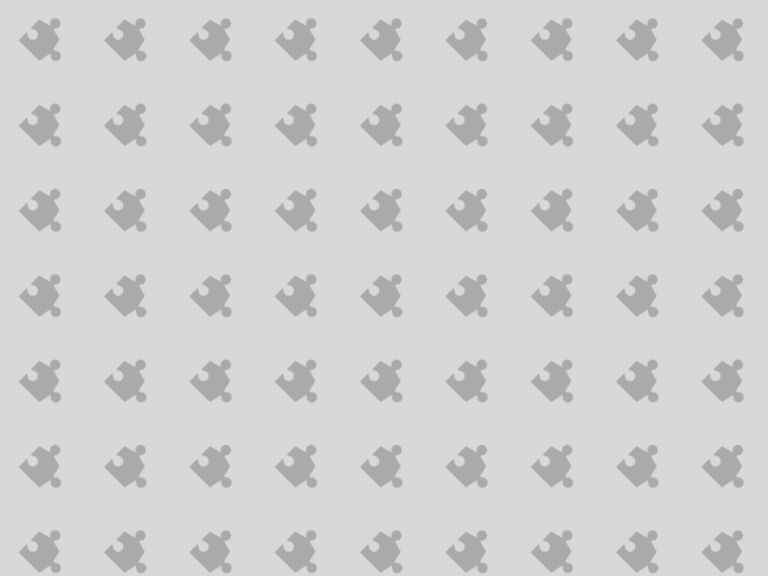
This pattern is drawn by a WebGL 2 fragment shader. Its source:

```glsl
#version 300 es
precision highp float;
// Grid of small grey jigsaw pieces, standing on a corner, on a pale ground.

uniform vec2 u_resolution;
out vec4 fragColor;

const vec3 GROUND_COLOR = vec3(0.847);
const vec3 PIECE_COLOR = vec3(0.667);

// Lengths below are fractions of one tile, with y running downward.
const float COLUMNS = 9.0;
const float EDGE_SOFTNESS = 0.014;
const float CORNER_RADIUS = 0.008;
const float JOIN_BLEND = 0.012;

const vec2 UPPER_KNOB = vec2(0.647, 0.275);
const vec2 LOWER_KNOB = vec2(0.655, 0.656);
const vec2 UPPER_NECK = vec2(0.590, 0.345);
const vec2 LOWER_NECK = vec2(0.590, 0.590);
const float KNOB_RADIUS = 0.060;
const float NECK_RADIUS = 0.032;

const vec2 NOTCH_CENTER = vec2(0.385, 0.406);
const vec2 NOTCH_MOUTH = vec2(0.330, 0.343);
const float NOTCH_RADIUS = 0.060;
const float MOUTH_RADIUS = 0.038;

// Body outline, clockwise from the left corner.
const int BODY_SIDES = 8;
const vec2 BODY[BODY_SIDES] = vec2[](
    vec2(0.230, 0.473), vec2(0.461, 0.239), vec2(0.578, 0.306), vec2(0.619, 0.345),
    vec2(0.687, 0.465), vec2(0.609, 0.588), vec2(0.576, 0.626), vec2(0.461, 0.702));

float segmentDistance(vec2 p, vec2 a, vec2 b) {
    vec2 ab = b - a;
    return length(p - a - ab * clamp(dot(p - a, ab) / dot(ab, ab), 0.0, 1.0));
}

// Signed distance to the rounded body polygon.
float bodyDistance(vec2 p) {
    float nearest = 1e3;
    float side = 1.0;
    for (int i = 0; i < BODY_SIDES; i++) {
        vec2 a = BODY[i];
        vec2 b = BODY[(i + 1) % BODY_SIDES];
        nearest = min(nearest, segmentDistance(p, a, b));
        bool crosses = (a.y > p.y) != (b.y > p.y);
        if (crosses && p.x < a.x + (b.x - a.x) * (p.y - a.y) / (b.y - a.y)) side = -side;
    }
    return side * nearest - CORNER_RADIUS;
}

float smoothUnion(float a, float b) {
    float h = max(JOIN_BLEND - abs(a - b), 0.0) / JOIN_BLEND;
    return min(a, b) - h * h * JOIN_BLEND * 0.25;
}

// Disc with a narrower stem: serves both the knobs and the notch.
float tabDistance(vec2 p, vec2 center, float radius, vec2 stemEnd, float stemRadius) {
    float disc = length(p - center) - radius;
    float stem = segmentDistance(p, center, stemEnd) - stemRadius;
    return smoothUnion(disc, stem);
}

float pieceDistance(vec2 p) {
    float d = bodyDistance(p);
    d = smoothUnion(d, tabDistance(p, UPPER_KNOB, KNOB_RADIUS, UPPER_NECK, NECK_RADIUS));
    d = smoothUnion(d, tabDistance(p, LOWER_KNOB, KNOB_RADIUS, LOWER_NECK, NECK_RADIUS));
    return max(d, -tabDistance(p, NOTCH_CENTER, NOTCH_RADIUS, NOTCH_MOUTH, MOUTH_RADIUS));
}

void main() {
    // Square tiles, counted from the top left corner.
    vec2 fromTop = vec2(gl_FragCoord.x, u_resolution.y - gl_FragCoord.y);
    vec2 tile = fract(fromTop * COLUMNS / u_resolution.x);

    float pixel = COLUMNS / u_resolution.x;
    float softness = max(EDGE_SOFTNESS, 0.7 * pixel);
    float coverage = 1.0 - smoothstep(-softness, softness, pieceDistance(tile));
    fragColor = vec4(mix(GROUND_COLOR, PIECE_COLOR, coverage), 1.0);
}
```
